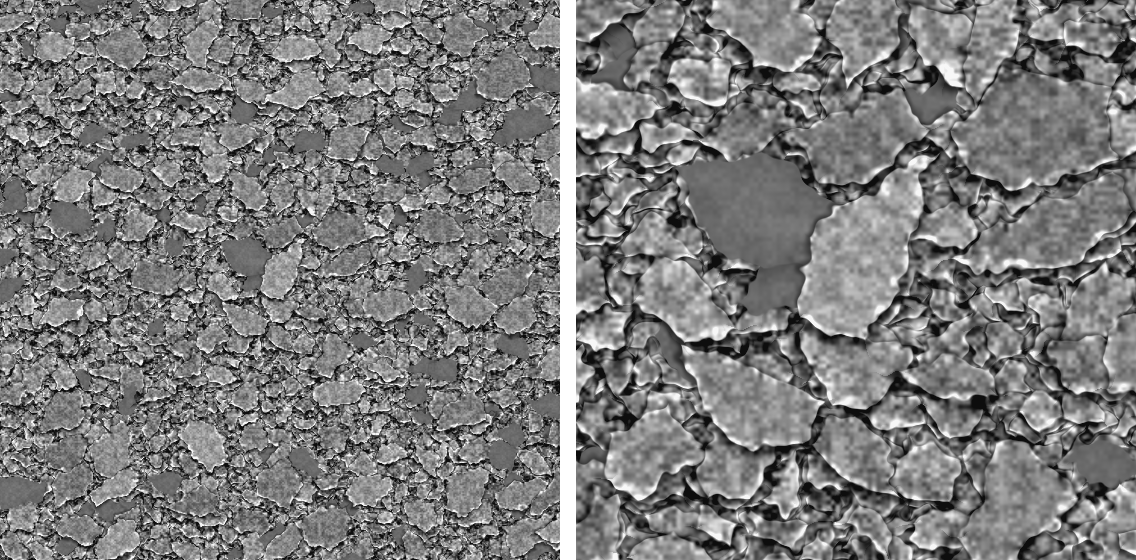
Left: the whole. Right: its middle third, enlarged.
This texture is drawn by a WebGL 1 fragment shader. Its source:

```glsl
precision highp float;
// Crushed grey stone: angular chips scattered in layers from fine debris to
// large flat flakes. Each chip is a noisy convex polygon with a grainy top,
// a bright broken rim (strongest below) and a dark gap cast around it.
uniform vec2 u_resolution;

#define LAYERS 5
#define SIDES 6
#define FINEST 72.0       // cells across the canvas in the finest layer
#define LAYER_STEP 1.55   // growth of chip size per layer
#define THINNING 0.165    // share of chips lost per layer
#define TOP_TONE 0.54
#define GAP_TONE 0.13
#define RIM_LIGHT 0.24
#define GRAIN 0.50
#define SMOOTH_SHARE 0.13 // chips that are dark, smooth hollows

float hash(vec2 p) {
  return fract(sin(dot(p, vec2(127.1, 311.7))) * 43758.547);
}

float noise(vec2 p) {
  vec2 i = floor(p), f = fract(p);
  f = f * f * (3.0 - 2.0 * f);
  return mix(mix(hash(i), hash(i + vec2(1.0, 0.0)), f.x),
             mix(hash(i + vec2(0.0, 1.0)), hash(i + 1.0), f.x), f.y);
}

vec2 noise2(vec2 p) {
  return vec2(noise(p), noise(p + 57.3)) - 0.5;
}

// Signed distance to a random flattened polygon (z), with edge normal (xy).
vec3 chip(vec2 p, vec2 id) {
  float tilt = (hash(id + 3.1) + hash(id + 4.7) - 0.85) * 1.5;
  float squash = mix(1.1, 2.1, hash(id + 5.9));
  float c = cos(tilt), s = sin(tilt);
  vec2 q = vec2(c * p.x + s * p.y, c * p.y - s * p.x);
  vec3 edge = vec3(0.0, 0.0, -9.0);
  for (int k = 0; k < SIDES; k++) {
    float side = float(k);
    float angle = (side + 0.8 * hash(id + side * 7.3)) * 6.2832 / float(SIDES);
    float reach = mix(0.38, 0.64, hash(id + side * 2.7 + 11.0));
    vec2 normal = vec2(cos(angle), sin(angle) * squash);
    float stretch = length(normal);
    float d = (dot(q, normal) - reach) / stretch;
    if (d > edge.z) edge = vec3(normal / stretch, d);
  }
  edge.xy = vec2(c * edge.x - s * edge.y, s * edge.x + c * edge.y);
  return edge;
}

// Lays one layer of chips over surface = (tone, roughness).
vec2 scatter(vec2 surface, vec2 p, float layer, float broken, float blur) {
  float cells = FINEST / pow(LAYER_STEP, layer);
  vec2 grid = p * cells + layer * 17.0;
  vec2 base = floor(grid);
  float gapWidth = min(0.007, 0.17 / cells);
  float rimWidth = min(0.006, 0.16 / cells);
  for (int j = 1; j >= -1; j--) {
    for (int i = -1; i <= 1; i++) {
      vec2 cell = base + vec2(float(i), float(j));
      vec2 id = cell + layer * 31.0;
      if (hash(id + 0.7) < THINNING * layer) continue;
      vec2 center = cell + 0.2 + 0.6 * vec2(hash(id + 1.3), hash(id + 2.9));
      vec3 edge = chip(grid - center, id);
      float d = edge.z / cells;
      float below = max(-edge.y, 0.0);
      float cover = 1.0 - smoothstep(-blur, blur, d);
      float hollow = step(hash(id + 9.1), SMOOTH_SHARE) * step(1.5, layer);

      // dark gap, deeper and wider under the chip
      float gap = 1.0 - smoothstep(0.0, gapWidth * (0.7 + 0.8 * below), d);
      gap *= (0.6 + 0.35 * below) * (1.0 - 0.7 * hollow);
      surface.x = mix(surface.x, GAP_TONE, gap);

      // flat top and bright, broken rim
      float rim = smoothstep(-rimWidth, -0.1 * rimWidth, d);
      float tone = TOP_TONE + 0.16 * (hash(id + 6.3) - 0.5);
      tone += RIM_LIGHT * rim * (0.35 + 0.9 * below) * (0.3 + 1.5 * broken);
      float rough = mix(0.95 - 0.13 * layer, 1.15, rim);
      vec2 hollowLook = vec2(0.40 + 2.0 * clamp(-d, 0.0, 0.03), 0.12);
      surface = mix(surface, mix(vec2(tone, rough), hollowLook, hollow), cover);
    }
  }
  return surface;
}

void main() {
  float size = min(u_resolution.x, u_resolution.y);
  vec2 uv = gl_FragCoord.xy / size;
  float blur = max(0.0008, 0.6 / size);

  // ragged outlines
  vec2 p = uv + 0.011 * noise2(uv * 55.0) + 0.006 * noise2(uv * 150.0);
  float broken = noise(uv * 110.0 + 8.0);

  vec2 surface = vec2(0.36, 1.1);
  for (int i = 0; i < LAYERS; i++) {
    surface = scatter(surface, p, float(i), broken, blur);
  }

  // mineral grain and small crumbs
  float grain = noise(uv * 170.0) + noise(uv * 370.0 + 31.0) - 1.0;
  float tone = surface.x + GRAIN * surface.y * grain;
  gl_FragColor = vec4(vec3(clamp(tone, 0.05, 0.97)), 1.0);
}
```
